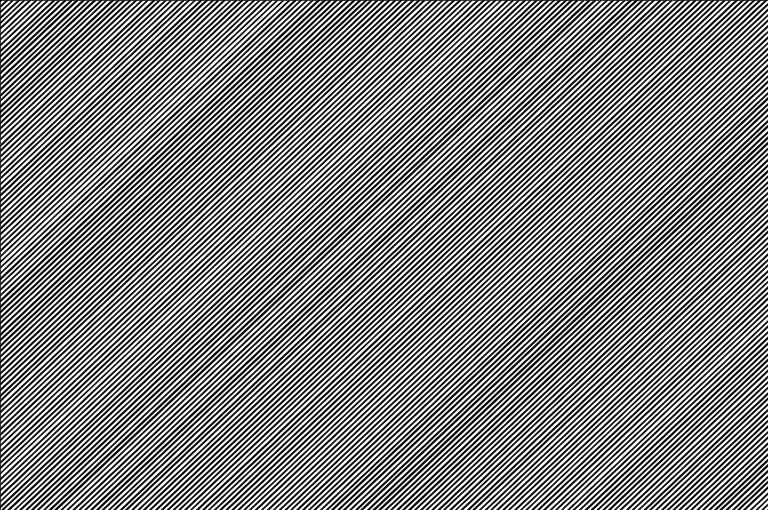
This pattern is drawn by a WebGL 2 fragment shader. Its source:

```glsl
#version 300 es
precision highp float;

uniform vec2 u_resolution;
out vec4 fragColor;

const float TAU = 6.2831853;
const float LINE_ANGLE = 0.757;     // radians above horizontal
const float LINE_DENSITY = 190.0;   // lines per canvas width, measured across them
const float INK_SHARE = 0.51;       // inked part of each repeat
const float BAND_PERIOD = 0.24;     // spacing of the pale bands
const float BAND_OFFSET = 0.27;
const float EDGE_WIDTH = 0.0013;
const vec3 INK = vec3(0.035);
const vec3 PAPER = vec3(0.99);

float hash(float n) {
    return fract(sin(n * 127.1) * 43758.5453);
}

// Distance across the hatching, in canvas widths
float acrossLines(vec2 p, float angle) {
    return dot(p, vec2(sin(angle), -cos(angle)));
}

// Soft tonal rhythm shared by neighbouring lines
float paleBand(float across, float period, float offset) {
    float wave = 0.5 + 0.5 * cos(TAU * (across + offset) / period);
    return wave * wave;
}

// Ink coverage of one line, with its own small shift and width
float lineCoverage(float coord, float index, float share, float pixel) {
    float center = index + 0.5 + 0.12 * (hash(index) - 0.5);
    float width = share + 0.14 * (hash(index + 71.3) - 0.5);
    return clamp((0.5 * width - abs(coord - center)) / pixel + 0.5, 0.0, 1.0);
}

// Neighbours are included so that shifted lines stay whole
float hatch(float coord, float share, float pixel) {
    float cell = floor(coord);
    float ink = 0.0;
    for (int i = -1; i <= 1; i++) {
        ink += lineCoverage(coord, cell + float(i), share, pixel);
    }
    return min(ink, 1.0);
}

// Thin rule along the left and top sides
float edgeRule(vec2 p, float top, float width, float pixel) {
    float d = min(p.x, top - p.y);
    return clamp((width - d) / pixel + 0.5, 0.0, 1.0);
}

void main() {
    float pixel = 1.0 / u_resolution.x;
    vec2 p = gl_FragCoord.xy * pixel;
    float top = u_resolution.y * pixel;

    // Diagonal hatching
    float across = acrossLines(p, LINE_ANGLE);
    float share = INK_SHARE - 0.05 * paleBand(across, BAND_PERIOD, BAND_OFFSET);
    float ink = hatch(across * LINE_DENSITY, share, pixel * LINE_DENSITY);

    // Border and colour
    ink = max(ink, 0.8 * edgeRule(p, top, EDGE_WIDTH, pixel));
    fragColor = vec4(mix(PAPER, INK, ink), 1.0);
}
```
